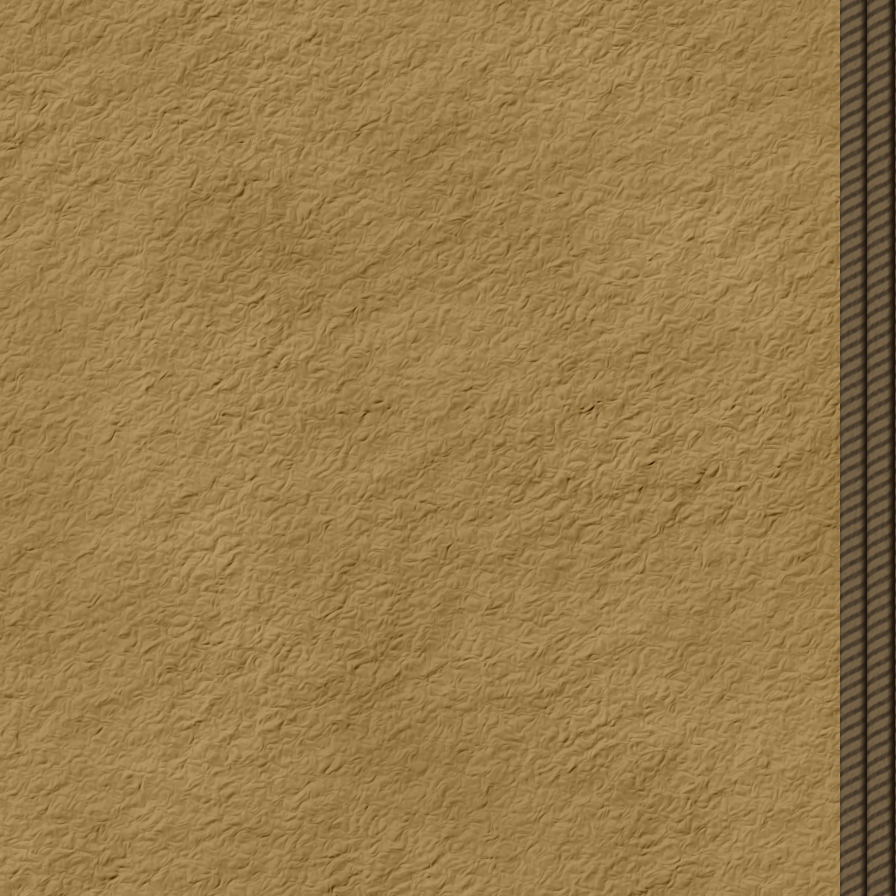
Write a WebGL 1 fragment shader that draws this texture.

```glsl
precision highp float;
// Tan pebbled leather with two twisted cords along the right edge.
uniform vec2 u_resolution;

#define LEATHER vec3(0.618, 0.498, 0.308)
#define CORD_LIGHT vec3(0.460, 0.385, 0.280)
#define CORD_DARK vec3(0.110, 0.078, 0.048)
#define GRAIN_SCALE 70.0
#define GRAIN_ANGLE 0.50
#define GRAIN_STRETCH 0.82
#define RELIEF 0.080
#define CREASE_DEPTH 1.3
#define SEAM_X 0.9375
#define CORD_WIDTH 0.0305
#define STRAND_PITCH 0.0152
#define STRAND_SLANT 0.48

vec2 randomGradient(vec2 cell) {
  float h = fract(sin(dot(cell, vec2(127.1, 311.7))) * 43758.55);
  float angle = 6.28319 * h;
  return vec2(cos(angle), sin(angle));
}

float gradientNoise(vec2 p) {
  vec2 i = floor(p);
  vec2 f = p - i;
  vec2 w = f * f * f * (f * (f * 6.0 - 15.0) + 10.0);
  float a = dot(randomGradient(i), f);
  float b = dot(randomGradient(i + vec2(1.0, 0.0)), f - vec2(1.0, 0.0));
  float c = dot(randomGradient(i + vec2(0.0, 1.0)), f - vec2(0.0, 1.0));
  float d = dot(randomGradient(i + vec2(1.0)), f - vec2(1.0));
  return mix(mix(a, b, w.x), mix(c, d, w.x), w.y);
}

// Rounded lumps parted by narrow valleys.
float billow(vec2 p) {
  float n = gradientNoise(p);
  return sqrt(n * n + 0.003);
}

// Leather height: gently warped lumps in two sizes, over soft swells.
float leatherHeight(vec2 p) {
  vec2 along = vec2(cos(GRAIN_ANGLE), sin(GRAIN_ANGLE));
  vec2 across = vec2(-along.y, along.x);
  vec2 q = vec2(dot(p, along) * GRAIN_STRETCH, dot(p, across)) * GRAIN_SCALE;
  vec2 warp = vec2(gradientNoise(q * 0.9 + 17.3), gradientNoise(q * 0.9 + 61.9));
  q += 0.35 * warp;
  float lumps = billow(q) + 0.5 * billow(q * 1.9 + 7.7);
  return lumps + 0.9 * gradientNoise(q * 0.45 + 23.0);
}

vec3 leatherColor(vec2 p) {
  // Relief lit from the upper left.
  float stepSize = 0.0013;
  vec2 toLight = vec2(-0.6, 0.8);
  float slope = (leatherHeight(p) - leatherHeight(p + stepSize * toLight)) / stepSize;
  float shade = slope / (1.5 * GRAIN_SCALE);

  // Soft highlights and scattered short, deep creases.
  float creased = smoothstep(-0.05, 0.4, gradientNoise(p * 34.0 + 11.0));
  shade = min(shade, 0.6 + 0.35 * (shade - 0.6));
  shade -= CREASE_DEPTH * (0.2 + creased) * max(-shade - 0.75, 0.0);

  // Worn, smoother patches, faint broad mottling and fine speckle.
  float wear = gradientNoise(p * 5.0 + 3.1);
  float mottle = gradientNoise(p * 3.5 + 40.0) + 0.7 * gradientNoise(p * 9.0 + 9.0);
  float speckle = gradientNoise(p * 210.0);
  return LEATHER + RELIEF * shade * (1.0 + 0.4 * wear) + 0.042 * mottle + 0.03 * speckle;
}

vec3 cordColor(vec2 p) {
  float column = (p.x - SEAM_X) / CORD_WIDTH;
  float u = 2.0 * fract(column) - 1.0;

  // Round body, brighter on its left side, with a dark gap at its right.
  float body = smoothstep(-1.5, -0.7, u) * (1.0 - smoothstep(0.35, 1.0, u));

  // Slanted strands, bent a little by the roundness of the cord.
  float phase = p.y / STRAND_PITCH - STRAND_SLANT * (u + 0.3 * u * u * u);
  phase += 0.37 * floor(column);
  float strand = 0.5 + 0.5 * cos(6.28319 * phase);
  float twist = mix(0.52, 1.0, smoothstep(0.0, 0.7, strand));

  float fiber = gradientNoise(vec2(u * 4.0, phase * 3.0) + 5.0);
  return mix(CORD_DARK, CORD_LIGHT, clamp(body * (twist + 0.2 * fiber), 0.0, 1.0));
}

void main() {
  vec2 p = gl_FragCoord.xy / u_resolution;
  float pixel = 1.0 / u_resolution.x;
  float cordMask = smoothstep(SEAM_X - 0.5 * pixel, SEAM_X + 0.5 * pixel, p.x);
  vec3 color = mix(leatherColor(p), cordColor(p), cordMask);
  gl_FragColor = vec4(clamp(color, 0.0, 1.0), 1.0);
}
```
